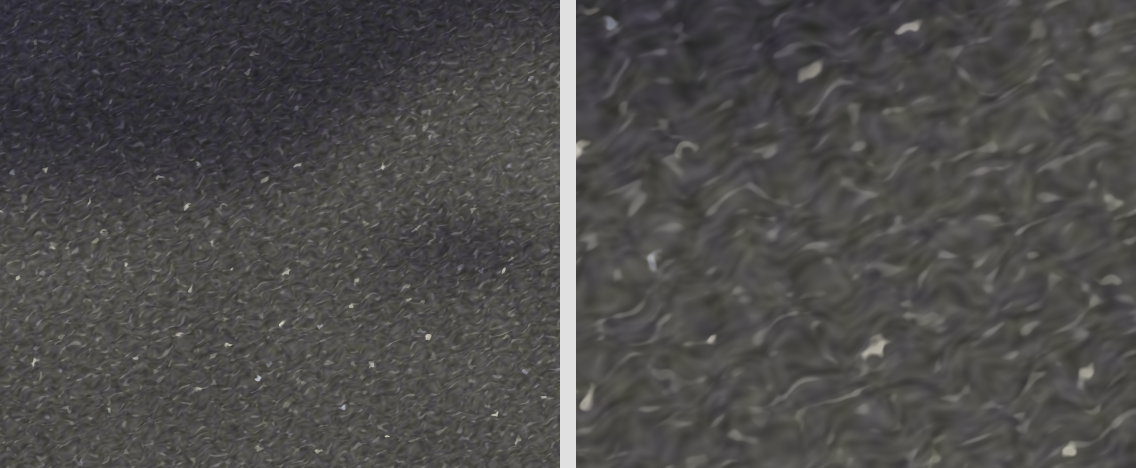
Left: the whole. Right: its middle third, enlarged.
Write a Shadertoy shader that draws this texture.

```glsl
// Dark rough asphalt under a soft shadow that falls from the upper left.
// Slanted, warped gradient noise makes the worn grain; a jittered grid
// scatters pale mineral chips, more of them toward the bottom.

vec2 hash2(vec2 p) {
    vec3 h = fract(p.xyx * vec3(0.1031, 0.1030, 0.0973));
    h += dot(h, h.yzx + 33.33);
    return fract((h.xx + h.yz) * h.zy);
}

float cornerSlope(vec2 cell, vec2 offset) {
    float angle = 6.2832 * hash2(cell + 71.0).x;
    return dot(vec2(cos(angle), sin(angle)), offset);
}

float gradientNoise(vec2 p) {
    vec2 i = floor(p), f = fract(p);
    vec2 u = f * f * f * (f * (f * 6.0 - 15.0) + 10.0);
    vec2 e = vec2(1.0, 0.0);
    return mix(mix(cornerSlope(i, f), cornerSlope(i + e, f - e), u.x),
               mix(cornerSlope(i + e.yx, f - e.yx), cornerSlope(i + 1.0, f - 1.0), u.x), u.y);
}

mat2 rotation(float angle) {
    float c = cos(angle), s = sin(angle);
    return mat2(c, -s, s, c);
}

// Broad light: shadow, darker stain, lit band and soft mottling
float groundLight(vec2 p) {
    float cloud = gradientNoise(p * 3.5 + 9.0) + 0.5 * gradientNoise(p * 9.0);
    float shadowEdge = p.y - 0.5 - 0.33 * smoothstep(0.45, 1.15, p.x) + 0.08 * cloud;
    float light = mix(0.305, 0.198, smoothstep(-0.05, 0.24, shadowEdge));
    vec2 stain = (p - vec2(0.97, 0.46)) / vec2(0.2, 0.09);
    vec2 band = (p - vec2(1.15, 0.63)) / vec2(0.2, 0.08);
    return light - 0.05 * exp(-dot(stain, stain)) + 0.03 * exp(-dot(band, band)) + 0.025 * cloud;
}

// Chips: x is brightness, y is a cool tint share
vec2 mineralChips(vec2 p) {
    vec2 grid = p * 24.0, home = floor(grid), sum = vec2(0.0);
    vec2 ragged = vec2(gradientNoise(p * 90.0), gradientNoise(p * 90.0 + 40.0)) * 0.17;
    for (int y = -1; y <= 1; y++)
    for (int x = -1; x <= 1; x++) {
        vec2 cell = home + vec2(x, y);
        vec2 place = hash2(cell + 5.0), kind = hash2(cell + 131.0), shape = hash2(cell + 277.0);
        vec2 d = rotation(0.5 + 1.4 * (shape.x - 0.5)) * (grid - cell - place + ragged);
        d /= vec2(mix(0.12, 0.26, shape.y), mix(0.09, 0.12, kind.y));
        float chip = pow(kind.x, 8.0) * (1.0 - smoothstep(0.45, 1.3, length(d)));
        sum += chip * vec2(1.0, step(0.8, kind.y));
    }
    return sum;
}

void mainImage(out vec4 fragColor, in vec2 fragCoord) {
    vec2 p = fragCoord / iResolution.y;

    // Grain runs up to the right, bent by a slower warp
    vec2 warp = vec2(gradientNoise(p * 28.0), gradientNoise(p * 28.0 + 17.0));
    vec2 q = rotation(0.42) * p + 0.012 * warp;
    float coarse = gradientNoise(q * vec2(42.0, 85.0));
    float fine = gradientNoise(q * vec2(95.0, 150.0) + 31.0);
    float streak = gradientNoise(q * vec2(48.0, 105.0) + 63.0);

    float light = groundLight(p);
    float exposure = smoothstep(0.14, 0.32, light);
    float value = light + mix(0.6, 1.0, exposure) * (0.1 * coarse + 0.075 * fine);
    value += mix(0.07, 0.13, exposure) * smoothstep(0.18, 0.55, streak + 0.25 * fine);

    // Violet shadows turn to warm gray in the light
    vec3 tint = mix(vec3(0.99, 0.96, 1.08), vec3(1.02, 1.0, 0.965), smoothstep(0.18, 0.31, light));
    vec3 color = value * tint;
    color += vec3(0.1, -0.2, 1.0) * 0.035 * gradientNoise(p * 45.0 + 80.0);
    color.b += 0.02 * exp(-6.0 * length(p - vec2(0.0, 0.95)));

    vec2 chips = mineralChips(p);
    float strength = mix(0.22, 0.48, smoothstep(0.85, 0.35, p.y));
    color += strength * (chips.x * vec3(1.0, 0.98, 0.88) + chips.y * vec3(-0.12, -0.06, 0.18));
    fragColor = vec4(clamp(color, 0.0, 1.0), 1.0);
}
```
